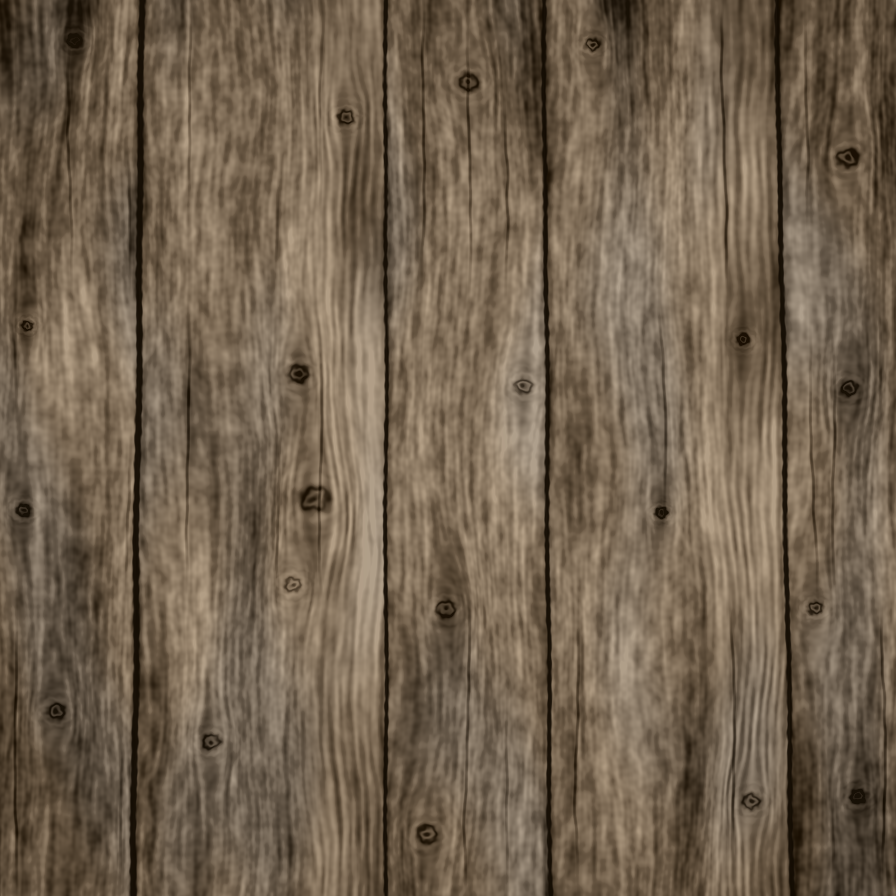
Give the GLSL for this texture, as a three.js fragment shader.

```glsl
// Five weathered upright wooden planks with wavy grain, knots, cracks and dark seams.
varying vec2 vUv;

const float TAU = 6.28318;
const vec3 UMBER = vec3(0.10, 0.06, 0.01);
const vec3 BROWN = vec3(0.43, 0.36, 0.28);
const vec3 STRAW = vec3(0.70, 0.62, 0.52);
const vec4 SEAM_X = vec4(0.154, 0.431, 0.611, 0.876);
const vec4 SEAM_SLANT = vec4(0.010, 0.000, -0.007, -0.017);
const vec4 SEAM_HALF = vec4(0.0033, 0.0020, 0.0023, 0.0026);

float hash(vec2 p) {
  p = fract(p * vec2(0.1731, 0.2317));
  p += dot(p, p.yx + 19.19);
  return fract((p.x + p.y) * p.x * 7.13);
}

float corner(vec2 cell, vec2 f) {
  float a = TAU * hash(cell);
  return dot(vec2(cos(a), sin(a)), f);
}

// Gradient noise, roughly -0.7 to 0.7
float noise(vec2 p) {
  vec2 i = floor(p), f = fract(p);
  vec2 u = f * f * f * (f * (f * 6.0 - 15.0) + 10.0);
  vec2 e = vec2(1.0, 0.0);
  return mix(mix(corner(i, f), corner(i + e.xy, f - e.xy), u.x),
             mix(corner(i + e.yx, f - e.yx), corner(i + e.xx, f - e.xx), u.x), u.y);
}

float bell(float x) {
  return exp(-x * x);
}

// Pushes the grain aside around a knot and adds its eye, rings and stain
void addKnot(vec2 p, vec2 center, float radius, float stain, inout float grainX, inout float shade) {
  vec2 d = (p - center) / radius;
  grainX -= 0.8 * d.x * radius * bell(d.x / 2.6) * bell(d.y / 5.0);
  float r = length(d * vec2(1.0, 1.15)) + 0.5 * noise(d * 1.3 + center * 90.0);
  shade += 0.42 * bell((r - 0.95) / 0.28) + 0.40 * bell(r / 0.45);
  shade += 0.10 * cos(r * 5.0) * bell(r / 2.4);
  shade += stain * bell(d.x / 1.5) * bell(d.y / 8.0);
}

// Thin split that wanders down a plank and fades in and out
float crack(vec2 p, float x, float seed) {
  float path = x + 0.008 * noise(vec2(seed, p.y * 5.0)) + 0.002 * noise(vec2(seed, p.y * 31.0));
  float present = smoothstep(-0.05, 0.25, noise(vec2(seed + 7.5, p.y * 3.0)));
  return present * (1.0 - smoothstep(0.0004, 0.0026, abs(p.x - path)));
}

void main() {
  vec2 p = vUv;

  // Plank layout from slanted seams
  vec4 seams = SEAM_X + SEAM_SLANT * (p.y - 0.5) + 0.0025 * noise(vec2(3.3, p.y * 6.0));
  vec4 passed = step(seams, vec4(p.x));
  float plank = dot(passed, vec4(1.0));
  vec4 lefts = passed * seams;
  vec4 rights = mix(seams, vec4(1.0), passed);
  float left = max(max(lefts.x, lefts.y), max(lefts.z, lefts.w));
  float right = min(min(rights.x, rights.y), min(rights.z, rights.w));
  float across = (p.x - left) / (right - left);

  // Knots and cracks scattered within the plank
  float grainX = p.x;
  float shade = 0.0;
  for (int i = 0; i < 4; i++) {
    vec2 id = vec2(plank * 13.0 + 5.0, float(i) * 7.0 + 2.0);
    float size = hash(id + 31.0);
    vec2 center = vec2(mix(left, right, 0.15 + 0.7 * hash(id)),
                       (float(i) + 0.15 + 0.7 * hash(id + 17.0)) / 4.0);
    addKnot(p, center, mix(0.005, 0.010, size), 0.28 * hash(id + 53.0), grainX, shade);
  }
  addKnot(p, vec2(0.351, 0.443), 0.014, 0.12, grainX, shade);
  for (int i = 0; i < 3; i++) {
    float seed = plank * 9.0 + float(i) * 3.0 + 0.5;
    float x = mix(left, right, (float(i) + 0.2 + 0.6 * hash(vec2(seed, 4.0))) / 3.0);
    shade += 0.32 * crack(p, x, seed);
  }

  // Grain: fibres, mottling and broad weathered patches
  vec2 g = vec2(grainX, p.y + plank * 11.7);
  g.x += 0.026 * noise(g * vec2(7.0, 3.0)) + 0.003 * noise(g * vec2(30.0, 14.0));
  float fibres = 0.24 * noise(g * vec2(110.0, 6.0)) + 0.18 * noise(g * vec2(190.0, 26.0));
  float mottle = 0.25 * noise(g * vec2(85.0, 38.0)) + 0.13 * noise(g * vec2(170.0, 120.0));
  float streaks = 0.28 * noise(g * vec2(32.0, 2.2));
  float patches = 0.27 * noise(g * vec2(11.0, 4.0));

  // Bold wavy rings along the right side of every second plank
  float band = mod(plank, 2.0) * smoothstep(0.58, 0.78, across);
  float waves = sin(TAU * (95.0 * g.x + 0.5 * noise(g * vec2(20.0, 9.0))));
  float tone = 0.61 + fibres + mottle * (1.0 - 0.5 * band) + streaks + patches;
  tone += waves * mix(0.045, 0.13, band) * (0.7 + noise(g * vec2(15.0, 7.0)));
  tone += 0.17 * band * bell((p.y - 0.40) / 0.28);

  // Brown stains near the top, and darker outer edges
  vec2 fromCenter = p - 0.5;
  float damp = smoothstep(0.0, 0.45, noise(g * vec2(16.0, 3.5) + 41.0)) * smoothstep(0.55, 1.0, p.y);
  tone += 0.11 - 0.60 * dot(fromCenter, fromCenter) - 0.28 * damp - shade;

  // Ragged seams with worn, shaded plank edges
  vec4 gap = abs(vec4(p.x) - seams) + 0.0016 * noise(p * vec2(150.0, 90.0));
  vec4 cut = 1.0 - smoothstep(SEAM_HALF - 0.0012, SEAM_HALF + 0.0014, gap);
  float seam = max(max(cut.x, cut.y), max(cut.z, cut.w));
  float edge = min(min(gap.x, gap.y), min(gap.z, gap.w));
  tone -= 0.22 * bell(edge / 0.007);

  // Tone to colour, with greyer weathered areas
  tone = clamp(tone, 0.0, 1.1);
  vec3 color = mix(UMBER, BROWN, smoothstep(0.0, 0.6, tone) * 0.4 + min(tone, 0.6));
  color = mix(color, STRAW, clamp((tone - 0.55) / 0.45, 0.0, 1.0));
  float grey = 0.25 * smoothstep(-0.1, 0.4, noise(g * vec2(9.0, 3.0) + 23.0));
  color = mix(color, vec3(dot(color, vec3(0.35, 0.5, 0.15))), grey);
  color = mix(color, UMBER * 0.7, 0.93 * seam);
  gl_FragColor = vec4(color, 1.0);
}
```
